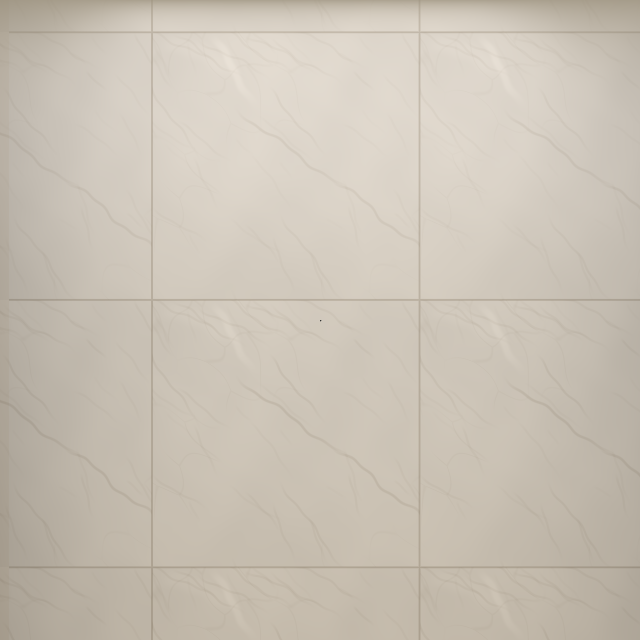
This texture is drawn by a three.js fragment shader. Its source:

```glsl
varying vec2 vUv;

const float TILE_SIZE = 0.418;
const vec2 JOINT_ORIGIN = vec2(0.2375, 0.1135);
const float JOINT_HALF_WIDTH = 0.0016;
const float CORNER_STRIP = 0.014;

const vec3 WALL_LOW = vec3(0.765, 0.727, 0.667);
const vec3 WALL_MID = vec3(0.815, 0.783, 0.733);
const vec3 WALL_HIGH = vec3(0.880, 0.850, 0.808);
const vec3 TOP_SHADOW = vec3(0.60, 0.56, 0.48);
const vec3 VEIN_TINT = vec3(0.86, 0.84, 0.81);
const vec3 JOINT_TINT = vec3(0.88, 0.865, 0.84);

vec2 hash2(vec2 p) {
  vec2 q = vec2(dot(p, vec2(127.1, 311.7)), dot(p, vec2(269.5, 183.3)));
  return fract(sin(q) * 43758.55);
}

// Distances to the nearest and second nearest cell centres
vec2 cellular(vec2 p) {
  vec2 cell = floor(p);
  vec2 nearest = vec2(8.0);
  for (int j = -1; j <= 1; j++) {
    for (int i = -1; i <= 1; i++) {
      vec2 c = cell + vec2(float(i), float(j));
      float d = length(c + hash2(c) - p);
      nearest.y = min(nearest.y, max(nearest.x, d));
      nearest.x = min(nearest.x, d);
    }
  }
  return nearest;
}

float waves(vec2 p) {
  float a = sin(p.x * 5.1 + 1.8 * sin(p.y * 3.7 + 0.6));
  float b = sin(p.y * 8.3 - p.x * 4.0 + 1.5 * sin(p.x * 9.1));
  float c = sin(p.x * 19.0 + p.y * 7.0 + 2.0 * sin(p.y * 13.0));
  return 0.5 * a + 0.3 * b + 0.2 * c;
}

// Wavering line that fades at both ends
float vein(vec2 p, vec2 a, vec2 b, float halfWidth, float wobble) {
  float len = length(b - a);
  vec2 dir = (b - a) / len;
  vec2 rel = p - a;
  float along = dot(rel, dir);
  float bend = sin(along * 23.0 + a.x * 40.0) + 0.45 * sin(along * 61.0 + a.y * 50.0);
  float across = dot(rel, vec2(-dir.y, dir.x)) + wobble * bend;
  float t = along / len;
  float taper = smoothstep(0.0, 0.2, t) * (1.0 - smoothstep(0.6, 1.0, t));
  return taper * (1.0 - smoothstep(halfWidth * 0.2, halfWidth, abs(across)));
}

// Short hairlines falling to the right, strewn over one tile
float hairlines(vec2 p, float seed) {
  float sum = 0.0;
  for (int i = 0; i < 38; i++) {
    vec2 id = vec2(float(i), seed);
    vec2 start = hash2(id) * 1.15 - vec2(0.1, 0.02);
    vec2 r = hash2(id + 57.0);
    float angle = -mix(0.5, 1.25, r.x);
    vec2 end = start + vec2(cos(angle), sin(angle)) * mix(0.08, 0.32, r.y);
    sum += vein(p, start, end, 0.007, 0.005) * mix(0.2, 0.6, hash2(id + 91.0).x);
  }
  return min(sum, 1.0);
}

// Long fractures and the fan below the upper joint
float mainVeins(vec2 p) {
  float v = vein(p, vec2(0.30, 0.72), vec2(0.78, 0.37), 0.008, 0.007);
  v += vein(p, vec2(0.66, 0.47), vec2(1.10, 0.11), 0.008, 0.009);
  v += vein(p, vec2(0.43, 0.80), vec2(0.66, 0.52), 0.007, 0.006) * 0.7;
  v += vein(p, vec2(-0.06, 0.87), vec2(0.20, 0.50), 0.007, 0.006) * 0.6;
  v += vein(p, vec2(0.47, 0.33), vec2(0.74, -0.04), 0.007, 0.006) * 0.6;
  for (int i = 0; i < 7; i++) {
    float k = float(i);
    vec2 start = vec2(-0.02 + 0.09 * k, 1.02 - 0.02 * mod(k, 3.0));
    vec2 end = start + vec2(0.30, -0.16 - 0.03 * mod(k, 2.0));
    v += vein(p, start, end, 0.007, 0.008) * 0.5;
  }
  return min(v, 1.0);
}

float crackWeb(vec2 p) {
  vec2 q = vec2(p.x + p.y * 0.65, p.y * 0.7 - p.x * 0.3) * 6.0;
  vec2 d = cellular(q + 0.16 * sin(q.yx * 4.3));
  float patches = smoothstep(0.0, 0.55, waves(p + 0.37));
  return patches * (1.0 - smoothstep(0.0, 0.055, d.y - d.x));
}

vec3 wallLight(vec2 p) {
  vec3 color = mix(WALL_LOW, WALL_MID, smoothstep(-0.1, 0.5, p.y));
  color = mix(color, WALL_HIGH, smoothstep(0.42, 0.86, p.y));
  return color * (1.0 - 0.13 * pow(abs(p.x - 0.53) * 2.0, 3.0));
}

float topShade(vec2 p) {
  float leftCorner = 1.0 - smoothstep(0.0, 0.24, p.x);
  float rightCorner = smoothstep(0.74, 1.0, p.x);
  float depth = 0.018 + 0.055 * leftCorner + 0.045 * rightCorner;
  return 0.75 * exp(-(1.0 - p.y) / depth);
}

void main() {
  vec2 grid = (vUv - JOINT_ORIGIN) / TILE_SIZE;
  vec2 tile = fract(grid);
  vec3 color = wallLight(vUv);

  // Stone: clouds, dark veins and pale streaks
  float cloud = cellular(tile * vec2(5.0, 3.0) + 0.3 * waves(tile)).x - 0.5;
  color *= 1.0 + 0.012 * waves(tile * 1.4) + 0.014 * cloud;
  float veins = 0.65 * mainVeins(tile) + 0.5 * hairlines(tile, 3.0) + 0.22 * crackWeb(tile);
  float contrast = mix(0.62, 0.45, smoothstep(0.45, 0.62, vUv.y));
  color *= mix(vec3(1.0), VEIN_TINT, min(veins, 1.0) * contrast);
  float streak = vein(tile, vec2(0.22, 1.0), vec2(0.40, 0.70), 0.022, 0.006);
  streak += 0.5 * vein(tile, vec2(0.02, 0.99), vec2(0.36, 0.84), 0.05, 0.008);
  color += 0.026 * streak;

  // Joints end at the strip along the left corner
  vec2 gap = (0.5 - abs(tile - 0.5)) * TILE_SIZE;
  float joint = 1.0 - smoothstep(0.0005, JOINT_HALF_WIDTH + 0.0008, min(gap.x, gap.y));
  float inside = smoothstep(CORNER_STRIP - 0.001, CORNER_STRIP + 0.001, vUv.x);
  color *= mix(vec3(1.0), JOINT_TINT, joint * inside);
  color *= mix(vec3(0.985, 0.975, 0.96), vec3(1.0), inside);

  // Ceiling shadow and a tiny central speck
  color = mix(color, TOP_SHADOW, topShade(vUv));
  float speck = 1.0 - smoothstep(0.0006, 0.0018, length(vUv - vec2(0.501, 0.499)));
  gl_FragColor = vec4(mix(color, vec3(0.2), speck), 1.0);
}
```
